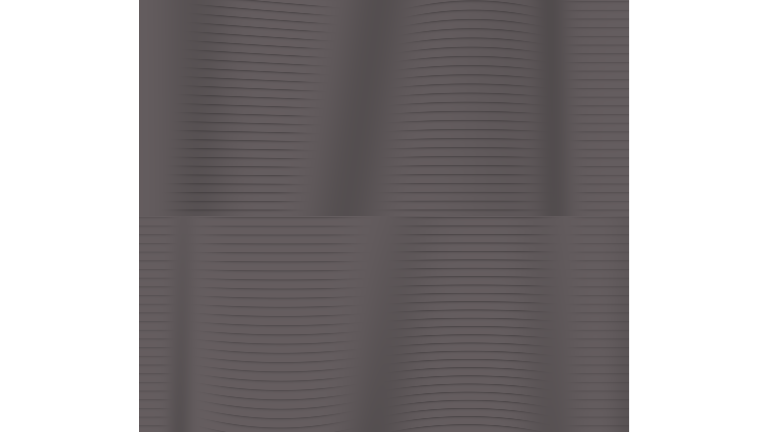
Write a Shadertoy shader that draws this background.

```glsl
const vec3 PAPER = vec3(1.0);
const vec3 LIGHT = vec3(0.395, 0.366, 0.374);
const vec3 DARK = vec3(0.308, 0.288, 0.293);
const vec3 GROOVE = vec3(0.20, 0.185, 0.19);
const vec2 PANEL = vec2(0.3218, 1.4565);   // left and right side, in canvas heights
const float SEAM = 0.5;                    // height where the two rows meet
const float PITCH = 0.0201;                // distance between grooves
const vec2 PHASE = vec2(-0.001, 0.016);    // groove offset: lower row, upper row
const float GROOVE_FADE = 6.0;             // higher makes thinner grooves
const int STRIPS = 7;
const int FOLDS = 8;

// Strip sides: left at seam, left at rim, right at seam, right at rim
const vec4 SIDES[STRIPS] = vec4[STRIPS](
    vec4(0.360, 0.428, 0.718, 0.800), vec4(0.850, 0.925, 1.290, 1.268),
    vec4(1.320, 1.290, 1.500, 1.500), vec4(0.270, 0.270, 0.420, 0.400),
    vec4(0.415, 0.445, 0.875, 0.830), vec4(0.890, 0.880, 1.315, 1.280),
    vec4(1.305, 1.300, 1.500, 1.500));

// Strip form: slope, arch, groove strength, row (0 lower, 1 upper)
const vec4 FORMS[STRIPS] = vec4[STRIPS](
    vec4(-0.032, 0.000, 0.85, 1.0), vec4(0.000, 0.022, 0.80, 1.0),
    vec4(0.000, 0.000, 0.50, 1.0), vec4(0.000, 0.000, 0.45, 0.0),
    vec4(-0.006, -0.026, 0.65, 0.0), vec4(0.000, 0.024, 0.85, 0.0),
    vec4(0.000, 0.000, 0.40, 0.0));

// Dark folds: centre at seam, centre at rim, width, depth; upper row first
const vec4 SHADES[FOLDS] = vec4[FOLDS](
    vec4(0.455, 0.450, 0.080, 0.60), vec4(0.800, 0.880, 0.085, 0.75),
    vec4(1.285, 1.275, 0.040, 0.65), vec4(1.190, 1.210, 0.140, 0.30),
    vec4(0.425, 0.415, 0.028, 0.70), vec4(0.940, 0.870, 0.075, 0.75),
    vec4(1.260, 1.275, 0.065, 0.60), vec4(1.460, 1.460, 0.045, 0.60));

// Sharp groove with a soft shadow below it
float groove(float height, float pixel) {
    float f = fract(height / PITCH);
    return pow(f, GROOVE_FADE) * smoothstep(0.0, pixel / PITCH, 1.0 - f);
}

// Grooves of one strip, bent more towards the rim and fading at both ends
float stripGrooves(vec2 p, float rim, vec4 sides, vec4 form, float pixel) {
    float left = mix(sides.x, sides.y, rim);
    float right = mix(sides.z, sides.w, rim);
    float s = (p.x - left) / (right - left);
    float c = s - 0.5;
    float bend = pow(rim, 1.5) * (form.x * c + form.y * (1.0 - 4.0 * c * c));
    float phase = form.w > 0.5 ? PHASE.y : PHASE.x;
    float ends = smoothstep(0.0, 0.28, s) * smoothstep(1.0, 0.72, s);
    return form.z * ends * groove(p.y - SEAM - phase - bend, pixel);
}

float foldShade(float x, float rim, vec4 shade) {
    float d = (x - mix(shade.x, shade.y, rim)) / shade.z;
    return shade.w * exp(-d * d);
}

void mainImage(out vec4 fragColor, in vec2 fragCoord) {
    vec2 p = fragCoord / iResolution.y;
    p.x += 0.5 * (16.0 / 9.0 - iResolution.x / iResolution.y);
    float pixel = 1.0 / iResolution.y;
    float rim = abs(p.y - SEAM) / SEAM;
    float upper = smoothstep(-0.5 * pixel, 0.5 * pixel, p.y - SEAM);

    // Folded surface
    float shade = 0.0;
    for (int i = 0; i < FOLDS; i++) {
        bool inUpper = i < FOLDS / 2;
        float row = inUpper ? upper : (1.0 - upper) * mix(0.35, 1.0, rim);
        shade += row * foldShade(p.x, rim, SHADES[i]);
    }
    vec3 color = mix(LIGHT, DARK, min(shade, 1.0));

    // Grooved strips
    float cut = 0.0;
    for (int i = 0; i < STRIPS; i++) {
        float row = mix(1.0 - upper, upper, FORMS[i].w);
        cut = max(cut, row * stripGrooves(p, rim, SIDES[i], FORMS[i], pixel));
    }
    color = mix(color, GROOVE, cut);

    // Panel on paper
    float inside = min(p.x - PANEL.x, PANEL.y - p.x);
    color = mix(PAPER, color, smoothstep(-0.5 * pixel, 0.5 * pixel, inside));
    fragColor = vec4(color, 1.0);
}
```
